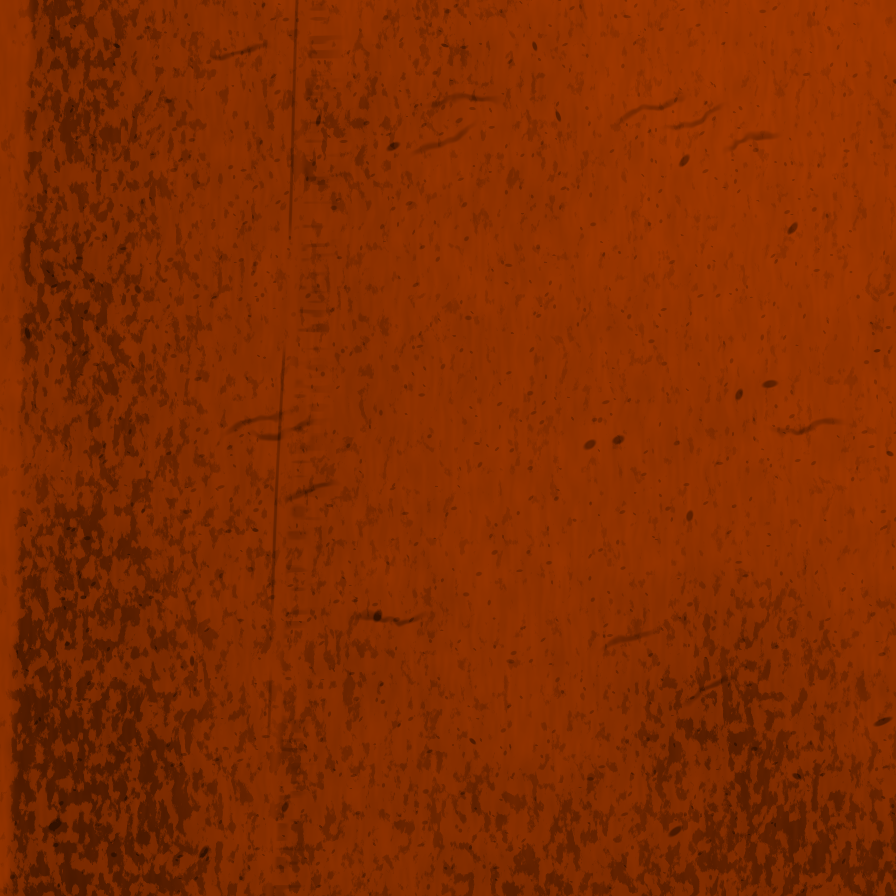
Give the GLSL for this texture, as a WebGL 1 fragment shader.

```glsl
precision highp float;
// Draws a worn rust-orange plate with dark stains, fine upright grain, pits, cracks and a seam.
uniform vec2 u_resolution;

const vec3 SHADOW = vec3(0.20, 0.065, 0.0);
const vec3 LIGHT = vec3(0.68, 0.235, 0.0);
const float BASE_TONE = 0.74;
const float STAIN_DEPTH = 0.14;
const float GRAIN_DEPTH = 0.34;
const float PIT_DEPTH = 0.45;
const float CRACK_DEPTH = 0.36;
const vec2 GRAIN_SCALE = vec2(150.0, 88.0);
const vec2 FIBRE_SCALE = vec2(240.0, 42.0);
const float SPECK_CELLS = 85.0;
const float PIT_CELLS = 25.0;
const int CRACKS = 13;

vec2 hash2(vec2 p) {
  vec3 a = fract(vec3(p.xyx) * vec3(0.1031, 0.1030, 0.0973));
  a += dot(a, a.yzx + 33.33);
  return fract((a.xx + a.yz) * a.zy);
}

float noise(vec2 p) {
  vec2 i = floor(p);
  vec2 f = fract(p);
  f = f * f * (3.0 - 2.0 * f);
  float low = mix(hash2(i).x, hash2(i + vec2(1.0, 0.0)).x, f.x);
  float high = mix(hash2(i + vec2(0.0, 1.0)).x, hash2(i + 1.0).x, f.x);
  return mix(low, high, f.y);
}

float fbm(vec2 p) {
  float sum = 0.0;
  float amp = 0.52;
  for (int i = 0; i < 5; i++) {
    sum += amp * noise(p);
    p = mat2(0.8, 0.6, -0.6, 0.8) * p * 2.03 + 17.3;
    amp *= 0.5;
  }
  return sum;
}

mat2 turn(float a) {
  return mat2(cos(a), sin(a), -sin(a), cos(a));
}

// Cellular noise: one tilted oval in a given share of the cells
float ovals(vec2 p, float share, float radius) {
  vec2 cell = floor(p);
  float mask = 0.0;
  for (int y = -1; y <= 1; y++) {
    for (int x = -1; x <= 1; x++) {
      vec2 id = cell + vec2(float(x), float(y));
      vec2 shape = hash2(id + 71.7);
      vec2 d = turn(shape.x * 3.14) * (p - id - hash2(id));
      float dist = length(d * vec2(1.0, 1.3 + shape.y));
      float size = radius * (0.5 + 0.7 * shape.x);
      float present = step(hash2(id + 143.1).y, share);
      mask = max(mask, present * (1.0 - smoothstep(0.6 * size, 1.25 * size, dist)));
    }
  }
  return mask;
}

// Short wavy cracks, nearly level and rising to the right
float cracks(vec2 p) {
  float mask = 0.0;
  float ragged = noise(p * 110.0);
  for (int i = 0; i < CRACKS; i++) {
    float n = float(i);
    vec2 place = hash2(vec2(n * 3.7, 8.1));
    vec2 shape = hash2(vec2(n * 5.3, 29.4));
    vec2 q = turn(-0.5 * shape.x) * (p - vec2(0.2, 0.2) - 0.77 * place);
    q.y += 0.004 * sin(q.x * 75.0 + n) + 0.006 * (ragged - 0.5);
    float reach = 0.018 + 0.038 * shape.y;
    float line = 1.0 - smoothstep(0.0008, 0.0055, abs(q.y));
    mask = max(mask, line * (1.0 - smoothstep(0.4 * reach, reach, abs(q.x))));
  }
  return mask * (0.5 + 0.5 * ragged);
}

void main() {
  vec2 p = gl_FragCoord.xy / u_resolution;
  vec2 warp = 0.006 * vec2(noise(p * 38.0), noise(p * 38.0 + 50.0));

  // Stains: a left band, a dirty foot and drifting clouds
  float clouds = fbm(p * vec2(5.0, 4.5) + 3.0) - 0.5;
  float rimX = mix(0.006, 0.032, p.y) + 0.008 * (noise(p * 30.0) - 0.5);
  float inside = smoothstep(rimX - 0.003, rimX + 0.009, p.x);
  float band = 1.0 - smoothstep(0.07, 0.30, p.x + 0.25 * clouds);
  float foot = 1.0 - smoothstep(0.05, 0.52, p.y);
  float glow = smoothstep(0.9, 1.9, p.x + p.y);
  float dirt = 0.12 + 0.72 * band + 0.45 * foot - 0.25 * glow + 1.5 * clouds;
  dirt = clamp(dirt, 0.0, 1.0) * inside;

  // Upright grain that thickens where dirt gathers
  float grain = fbm((p + warp) * GRAIN_SCALE);
  float fibre = noise((p + warp) * FIBRE_SCALE) - 0.5;
  float threshold = 0.62 - 0.23 * dirt;
  float flecks = smoothstep(threshold, threshold + 0.17, grain);
  float tone = BASE_TONE + 0.12 * glow - STAIN_DEPTH * dirt;
  tone += 0.07 * fibre + 0.20 * clouds * (dirt - 0.5) - GRAIN_DEPTH * flecks * (0.4 + 0.6 * dirt);
  tone += 0.10 * (fbm(p * vec2(48.0, 30.0)) - 0.5);

  // Pits and cracks
  float specks = ovals((p + warp) * SPECK_CELLS, 0.15, 0.27);
  float pits = ovals((p + warp) * PIT_CELLS, 0.055, 0.19);
  tone -= PIT_DEPTH * inside * max(0.55 * specks, pits);
  tone -= CRACK_DEPTH * cracks(p);

  // Seam: a pale ridge, a broken dark line and level scratches beside it
  float seam = p.x - mix(0.299, 0.341, p.y) - 0.0015 * sin(p.y * 11.0);
  float ridge = exp(-pow(seam / 0.006, 2.0));
  float groove = 1.0 - smoothstep(0.0006, 0.0026, abs(seam + 0.008));
  float beside = smoothstep(0.004, 0.009, seam) * (1.0 - smoothstep(0.015, 0.055, seam));
  float scratches = smoothstep(0.55, 0.85, noise(p * vec2(45.0, 190.0)));
  tone = mix(tone, 0.74, 0.55 * ridge);
  tone -= 0.26 * groove * smoothstep(0.25, 0.65, noise(vec2(4.0, p.y * 14.0)));
  tone -= 0.15 * beside * scratches;

  gl_FragColor = vec4(mix(SHADOW, LIGHT, clamp(tone, 0.0, 1.0)), 1.0);
}
```
